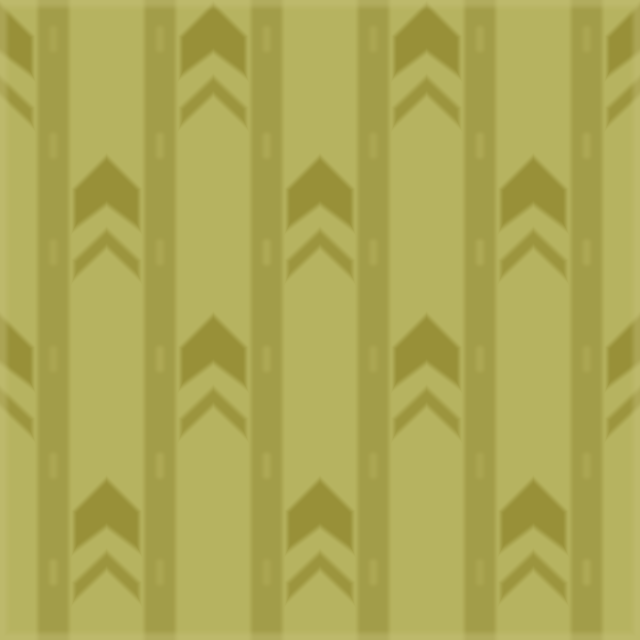
Write a three.js fragment shader that draws this pattern.

```glsl
// Olive wallpaper: soft stitched vertical stripes with staggered double chevrons.
varying vec2 vUv;

const float COLUMNS = 6.0;
const float STITCHES = 6.0;
const int ROWS = 4;
const float SOFT = 0.006;

const vec3 GROUND = vec3(0.715, 0.702, 0.375);
const vec3 STRIPE = vec3(0.637, 0.615, 0.285);
const vec3 STITCH = vec3(0.685, 0.665, 0.335);
const vec3 CHEVRON = vec3(0.595, 0.565, 0.220);
const vec3 PALE = vec3(0.775, 0.755, 0.480);

float hash(vec2 p) {
  return fract(sin(dot(p, vec2(127.1, 311.7))) * 43758.5453);
}

// Soft coverage of a signed distance, 1 inside.
float cover(float d, float soft) {
  return 1.0 - smoothstep(-soft, soft, d);
}

// Offset from the nearest multiple of period.
float nearest(float x, float period) {
  return (fract(x / period + 0.5) - 0.5) * period;
}

// Band between two roof-shaped edges; p.y runs down from the apex.
float roofBand(vec2 p, float top, float bottom, float topSlope, float bottomSlope) {
  float ax = abs(p.x);
  float upper = (top + topSlope * ax - p.y) * 0.72;
  float lower = (p.y - bottom - bottomSlope * ax) * 0.76;
  return max(max(upper, lower), ax - 0.051);
}

// Solid arrowhead with a thin chevron below it.
float arrow(vec2 p) {
  float head = roofBand(p, 0.0, 0.074, 1.0, 0.75);
  float tail = roofBand(p, 0.114, 0.141, 0.95, 0.95);
  return max(cover(head, SOFT), 0.85 * cover(tail, SOFT));
}

// Apex height of a row, with slightly uneven spacing.
float rowTop(float row) {
  float drift = 0.0044 * (row - 1.8) * (row - 1.8) - 0.0078;
  return row / float(ROWS) + drift;
}

// Light dash in the middle of a stripe, varying in strength.
float stitch(vec2 p) {
  float pitch = 1.0 / STITCHES;
  float y = p.y - 0.061;
  vec2 cell = vec2(floor(p.x * COLUMNS), floor(y / pitch + 0.5));
  vec2 q = vec2(nearest(p.x - 0.5 / COLUMNS, 1.0 / COLUMNS), nearest(y, pitch));
  float d = length(vec2(q.x, max(abs(q.y) - 0.014, 0.0))) - 0.006;
  return cover(d, SOFT) * mix(0.65, 1.0, hash(cell));
}

void main() {
  vec2 p = vec2(vUv.x, 1.0 - vUv.y);

  // Stripes and stitches
  float stripeX = nearest(p.x - 0.5 / COLUMNS, 1.0 / COLUMNS);
  vec3 color = mix(GROUND, STRIPE, cover(abs(stripeX) - 0.0245, SOFT));
  color = mix(color, STITCH, stitch(p));

  // Staggered chevron rows
  float motif = 0.0;
  for (int i = 0; i < ROWS; i++) {
    float row = float(i);
    float shift = mod(row, 2.0) / COLUMNS;
    vec2 q = vec2(nearest(p.x - shift, 2.0 / COLUMNS), p.y - rowTop(row));
    motif = max(motif, arrow(q));
  }
  color = mix(color, CHEVRON, motif);

  // Faded rim
  vec2 rim = min(p, 1.0 - p);
  float fade = 1.0 - smoothstep(0.004, 0.018, min(rim.x, rim.y));
  color = mix(color, PALE, 0.42 * fade);

  gl_FragColor = vec4(color, 1.0);
}
```
